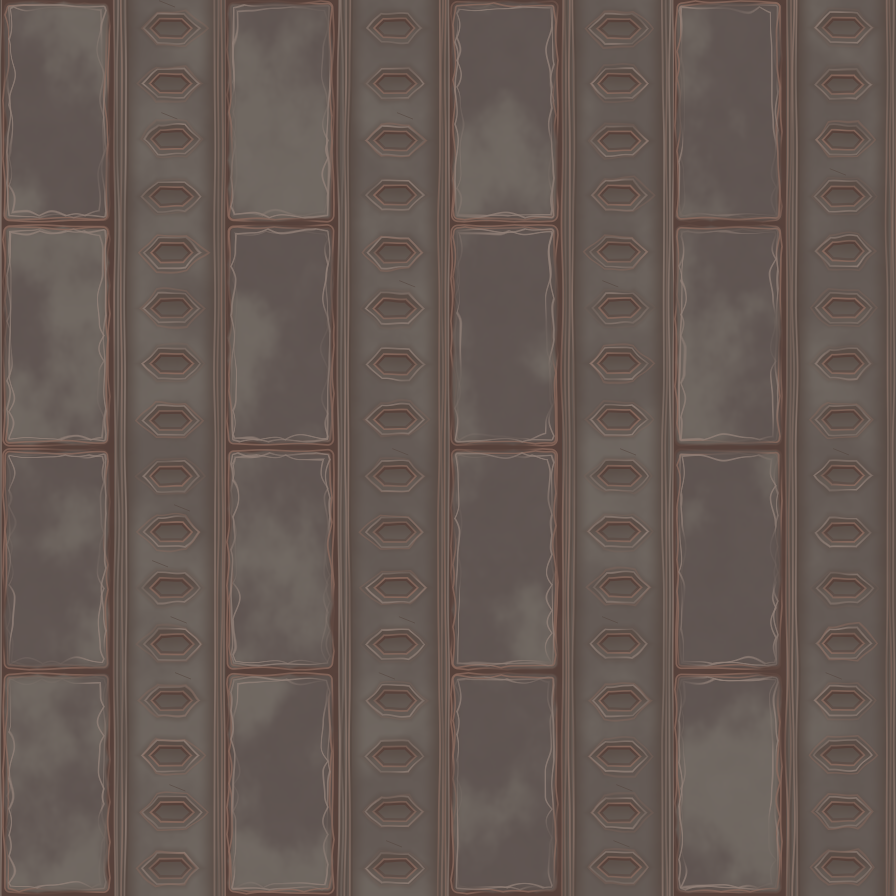
Give the GLSL for this texture, as a Shadertoy shader.

```glsl
const float COLUMNS = 4.0;            // panel + strip pairs across, panels down
const float STUDS = 4.0;              // studs beside each panel
const float COLUMN_START = 0.008;
const vec2 PANEL_CENTER = vec2(0.244, 0.503);
const vec2 PANEL_HALF = vec2(0.234, 0.488);
const float PANEL_ROUND = 0.025;
const vec2 RAIL_LEFT = vec2(0.503, 0.550);
const vec2 RAIL_RIGHT = vec2(0.952, 0.996);
const float STUD_X = 0.757;
const vec2 STUD_HALF = vec2(0.126, 0.066);
const float STUD_BEVEL = 0.023;
const float LINE = 0.0038;            // half width of a thin line

const vec3 BASE = vec3(0.376, 0.334, 0.320);
const vec3 HAZE = vec3(0.440, 0.408, 0.382);
const vec3 STRIP = vec3(0.404, 0.368, 0.344);
const vec3 SHADE = vec3(0.338, 0.282, 0.255);
const vec3 GROOVE = vec3(0.338, 0.256, 0.230);
const vec3 COPPER = vec3(0.545, 0.415, 0.365);
const vec3 EDGE = vec3(0.570, 0.500, 0.465);

float hash(vec2 p) {
    vec3 q = fract(p.xyx * 0.1031);
    q += dot(q, q.yzx + 33.33);
    return fract((q.x + q.y) * q.z);
}

float noise(vec2 p) {
    vec2 i = floor(p), f = fract(p);
    f *= f * (3.0 - 2.0 * f);
    return mix(mix(hash(i), hash(i + vec2(1, 0)), f.x),
               mix(hash(i + vec2(0, 1)), hash(i + vec2(1, 1)), f.x), f.y);
}

float fbm(vec2 p) {
    float sum = 0.0, amp = 0.5;
    for (int i = 0; i < 5; i++) {
        sum += amp * noise(p);
        p = mat2(1.6, 1.2, -1.2, 1.6) * p + 7.3;
        amp *= 0.5;
    }
    return sum;
}

float roundBox(vec2 q, vec2 b, float r) {
    q = abs(q) - b + r;
    return length(max(q, 0.0)) + min(max(q.x, q.y), 0.0) - r;
}

float hexagon(vec2 q, vec2 b) {
    q = abs(q);
    return max(q.y - b.y, (q.x + q.y - b.x) * 0.7071);
}

float fill(float d, float aa) { return clamp(0.5 - d / aa, 0.0, 1.0); }
float stroke(float d, float w, float aa) { return fill(abs(d) - w, aa); }

// Worn panel with chipped contours, set in a dark groove
vec3 panel(vec2 c, vec2 p, vec2 id, float aa) {
    float d = roundBox(c - PANEL_CENTER, PANEL_HALF, PANEL_ROUND);
    float chip = abs(noise(p * 9.0 + 40.0) - 0.5) * 0.03;
    float haze = smoothstep(0.40, 0.68, fbm(p * vec2(3.0, 2.4) + 19.0 * hash(id)));
    vec3 face = mix(BASE, HAZE, haze);
    face = mix(face, SHADE, 0.35 * smoothstep(-0.05, 0.0, d));
    vec3 col = mix(GROOVE, face, smoothstep(0.010, -0.008, d + chip));
    for (int i = 0; i < 4; i++) {
        float k = float(i);
        float wobble = (0.024 + 0.014 * k) * abs(noise(p * (6.0 + k) + 31.0 * k) - 0.45);
        float wear = smoothstep(0.25, 0.7, noise(p * 4.0 + 17.0 * k));
        col = mix(col, i < 2 ? COPPER : EDGE,
                  stroke(d + 0.009 * k - 0.005 + wobble, LINE, aa) * (0.12 + 0.65 * wear));
    }
    return col;
}

// Ribbed rail: bright outer lines, fainter wavering ones between
vec3 rail(vec3 col, float x, vec2 span, vec2 p, float aa) {
    float d = abs(x - 0.5 * (span.x + span.y)) - 0.5 * (span.y - span.x);
    col = mix(col, mix(SHADE, STRIP, 0.7), fill(d, aa));
    for (int i = 0; i < 4; i++) {
        float k = float(i), seed = k * 13.0 + floor(p.x) * 5.0 + span.x * 50.0;
        float at = mix(span.x, span.y, k / 3.0) + 0.014 * (noise(vec2(seed, p.y * 3.0)) - 0.5);
        float wear = (i == 1 ? 0.15 : 0.35) + 0.45 * noise(vec2(seed + 3.0, p.y * 3.0));
        col = mix(col, SHADE, 0.6 * stroke(x - at - 0.009, LINE, aa));
        col = mix(col, mix(COPPER, EDGE, hash(vec2(seed, 2.0))), stroke(x - at, LINE, aa) * wear);
    }
    return col;
}

// Sunken hexagonal stud: shaded bevel, flat floor, two outlines
vec3 stud(vec3 col, vec2 q, vec2 id, vec2 p, float aa) {
    q += 0.008 * (vec2(hash(id), hash(id + 9.0)) - 0.5);
    float wobble = 0.014 * (noise(p * 14.0) - 0.5);
    float d = hexagon(q, STUD_HALF) + wobble;
    float inner = hexagon(q, STUD_HALF) + STUD_BEVEL + 0.5 * wobble;
    float up = smoothstep(-0.03, 0.03, q.y);
    col = mix(col, SHADE, 0.4 * smoothstep(0.035, 0.0, d));
    col = mix(col, mix(STRIP, SHADE, 0.2 + 0.6 * up), fill(d, 2.0 * aa));
    col = mix(col, mix(SHADE, STRIP, 0.35 + 0.4 * smoothstep(0.03, -0.03, q.y)), fill(inner, aa));
    col = mix(col, GROOVE, (0.4 + 0.6 * up) * stroke(inner + 0.008, 0.006, aa));
    col = mix(col, COPPER, (0.45 + 0.45 * noise(p * 9.0)) * stroke(inner, LINE, aa));
    col = mix(col, EDGE, (0.25 + 0.6 * noise(p * 11.0 + 5.0)) * stroke(d, LINE, aa));
    float stray = d - 0.010 + 0.03 * (noise(p * 8.0 + 60.0) - 0.5);
    return mix(col, COPPER, 0.5 * hash(id + 4.0) * stroke(stray, LINE, aa));
}

// Plain strip, darker beside the rails, with studs and a few nicks
vec3 strip(vec2 c, vec2 p, float aa) {
    float side = min(c.x - RAIL_LEFT.y, RAIL_RIGHT.x - c.x);
    float haze = smoothstep(0.35, 0.70, fbm(p * 2.6 + 80.0));
    vec3 col = mix(mix(BASE, STRIP, 0.6), HAZE, haze * 0.85);
    col = mix(SHADE, col, smoothstep(-0.03, 0.085, side));
    vec2 id = vec2(floor(p.x), floor(p.y * STUDS));
    vec2 q = vec2(c.x - STUD_X, (fract(p.y * STUDS) - 0.5) / STUDS);
    vec2 nick = vec2(q.x - 0.12 * (hash(id + 21.0) - 0.5), q.y - 0.108);
    float cut = max(abs(nick.y + 0.4 * nick.x) - 0.002, abs(nick.x) - 0.035);
    col = mix(col, SHADE, 0.7 * fill(cut, aa) * step(0.6, hash(id + 33.0)));
    return stud(col, q, id, p, aa);
}

void mainImage(out vec4 fragColor, in vec2 fragCoord) {
    vec2 p = fragCoord / iResolution.xy * COLUMNS;
    float aa = COLUMNS / iResolution.y;
    p.x += 1.0 - COLUMN_START;
    vec2 c = fract(p);
    vec3 col = mix(panel(c, p, floor(p), aa), strip(c, p, aa), fill(RAIL_LEFT.x - c.x, aa));
    col = mix(col, GROOVE, fill(RAIL_RIGHT.y - c.x, aa));
    col = rail(col, c.x, RAIL_LEFT, p, aa);
    col = rail(col, c.x, RAIL_RIGHT, p, aa);
    col += 0.016 * (fbm(p * 10.0) - 0.5);
    fragColor = vec4(col, 1.0);
}
```
